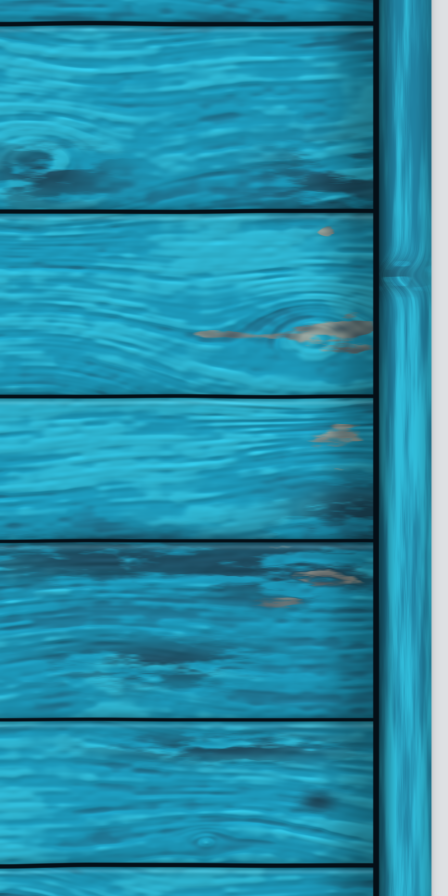
Give the GLSL for this texture, as a Shadertoy shader.

```glsl
// Weathered blue planks beside a rounded upright post and a pale wall strip.
// Stretched value noise, bent into rings around knots, gives an embossed grain;
// soft elliptical patches then expose bare wood or darken the paint.

const vec3 BLUE   = vec3(0.11, 0.59, 0.72);
const vec3 LIGHT  = vec3(0.18, 0.70, 0.81);
const vec3 MID    = vec3(0.12, 0.48, 0.60);
const vec3 DARK   = vec3(0.12, 0.30, 0.38);
const vec3 GAP    = vec3(0.02, 0.06, 0.09);
const vec3 WALL   = vec3(0.87, 0.88, 0.89);
const vec3 BARE_DARK  = vec3(0.34, 0.36, 0.38);
const vec3 BARE_LIGHT = vec3(0.70, 0.67, 0.61);

const float POST_LEFT  = 0.846;
const float POST_RIGHT = 0.963;
const float GAP_LEFT   = 0.833;
const float SEAM_HALF_WIDTH = 0.0045;
const float RELIEF_STEP = 0.005;
const float RELIEF_GAIN = 0.50;

// Plank seams, bottom to top; the canvas is 1 wide and 2 high.
const float SEAMS[6] = float[6](0.068, 0.393, 0.792, 1.115, 1.528, 1.948);
// Knots: centre and radius.
const vec3 KNOTS[3] = vec3[3](vec3(0.08, 1.64, 0.13), vec3(0.70, 1.245, 0.12),
                              vec3(0.46, 0.12, 0.03));
// Patches: centre and radii.
const vec4 WORN[6] = vec4[6](
    vec4(0.70, 1.245, 0.09, 0.055), vec4(0.53, 1.255, 0.12, 0.018),
    vec4(0.76, 1.00, 0.10, 0.09),   vec4(0.70, 0.69, 0.18, 0.09),
    vec4(0.73, 1.48, 0.025, 0.045), vec4(0.80, 1.30, 0.07, 0.12));
const vec4 STAINS[8] = vec4[8](
    vec4(0.22, 0.75, 0.34, 0.055), vec4(0.36, 0.52, 0.25, 0.055),
    vec4(0.10, 1.61, 0.14, 0.07),  vec4(0.52, 0.33, 0.26, 0.035),
    vec4(0.76, 1.60, 0.18, 0.08),  vec4(0.71, 0.21, 0.04, 0.025),
    vec4(0.80, 0.86, 0.15, 0.07),  vec4(0.68, 0.72, 0.24, 0.07));

float hash(vec2 p) {
    vec3 q = fract(p.xyx * 0.1031);
    q += dot(q, q.yzx + 33.33);
    return fract((q.x + q.y) * q.z);
}

float noise(vec2 p) {
    vec2 i = floor(p), f = fract(p);
    f = f * f * (3.0 - 2.0 * f);
    return mix(mix(hash(i), hash(i + vec2(1, 0)), f.x),
               mix(hash(i + vec2(0, 1)), hash(i + vec2(1, 1)), f.x), f.y);
}

float fbm(vec2 p) {
    float sum = 0.0, amp = 0.53;
    for (int i = 0; i < 4; i++) {
        sum += amp * noise(p);
        p = p * 2.03 + 11.7;
        amp *= 0.5;
    }
    return sum;
}

float patchWeight(vec2 p, vec4 blob) {
    vec2 d = (p - blob.xy) / blob.zw;
    return exp(-dot(d, d));
}

// Height of the grain; its lines curl into rings near each knot.
float grain(vec2 p, float plank) {
    float line = p.y + 0.10 * noise(p * vec2(2.5, 3.0) + plank * 9.7);
    for (int i = 0; i < KNOTS.length(); i++) {
        vec2 d = (p - KNOTS[i].xy) * vec2(0.6, 1.0);
        float near = exp(-dot(d, d) / (KNOTS[i].z * KNOTS[i].z));
        line = mix(line, KNOTS[i].y + length(d), near);
    }
    vec2 q = vec2(p.x * 3.0, line * 48.0) + plank * 17.3;
    return 0.45 * noise(q) + 0.33 * noise(q * vec2(3.0, 2.1))
         + 0.22 * noise(p * vec2(35.0, 75.0));
}

vec3 planks(vec2 p, float px) {
    // Nearest seam and the index of the plank
    float plank = 0.0, seam = 9.0, width = 0.0;
    for (int i = 0; i < SEAMS.length(); i++) {
        float d = p.y - SEAMS[i] - 0.004 * (noise(vec2(p.x * 5.0, float(i) * 7.0)) - 0.5);
        plank += step(0.0, d);
        if (abs(d) < abs(seam)) {
            seam = d;
            width = SEAM_HALF_WIDTH * mix(0.7, 1.2, hash(vec2(float(i), 3.0)));
        }
    }

    // Painted grain
    float h = grain(p, plank);
    float relief = h - grain(p + RELIEF_STEP * vec2(-0.6, 1.0), plank);
    float broad = fbm(p * vec2(3.0, 6.0) + plank * 5.1);
    float streak = fbm(p * vec2(9.0, 42.0) + plank * 3.7);
    float tone = 0.55 * h + 0.5 * broad + 0.08 * (hash(vec2(plank, 8.0)) - 0.5);
    vec3 col = mix(MID, BLUE, smoothstep(0.32, 0.48, tone));
    col = mix(col, LIGHT, smoothstep(0.52, 0.68, tone));

    // Stains and bare wood
    float stain = 0.0, worn = 0.0;
    for (int i = 0; i < STAINS.length(); i++) stain += patchWeight(p, STAINS[i]);
    for (int i = 0; i < WORN.length(); i++) worn += patchWeight(p, WORN[i]);
    col = mix(col, DARK, min(stain, 1.0) * smoothstep(0.32, 0.58, streak));
    float bare = smoothstep(0.0, 0.16, 0.58 * min(worn, 1.3) + streak - 1.0);
    col = mix(col, mix(BARE_DARK, BARE_LIGHT, noise(p * vec2(25.0, 60.0))), 0.85 * bare);

    // Relief, shade beside the post, bevels and seams
    col *= 1.0 + RELIEF_GAIN * relief;
    col *= 1.0 - 0.30 * smoothstep(0.68, GAP_LEFT, p.x);
    col *= 1.0 - 0.35 * exp(-abs(seam) / 0.014);
    col += 0.10 * exp(-pow((seam + 0.014) / 0.005, 2.0));
    return mix(GAP, col, smoothstep(width - px, width + px, abs(seam)));
}

vec3 post(vec2 p) {
    float across = clamp((p.x - POST_LEFT) / (POST_RIGHT - POST_LEFT), 0.0, 1.0);
    float knot = patchWeight(p, vec4(0.88, 1.385, 0.07, 0.035));
    float fibre = fbm(vec2(p.x * 55.0 + 2.0 * knot, p.y * 4.0));
    vec3 col = mix(MID, LIGHT, smoothstep(0.2, 0.75, fibre + 0.15 * (1.0 - p.y)));
    col = mix(col, DARK, 0.6 * knot * smoothstep(0.3, 0.6, noise(p * vec2(30.0, 90.0))));
    float roundness = smoothstep(-0.15, 0.38, across) * (1.0 - 0.28 * smoothstep(0.65, 1.0, across));
    return col * mix(0.35, 1.06, roundness);
}

void mainImage(out vec4 fragColor, in vec2 fragCoord) {
    vec2 p = fragCoord / iResolution.xy * vec2(1.0, 2.0);
    float px = 1.0 / iResolution.x;
    vec3 col = planks(p, px);
    col = mix(col, GAP, smoothstep(GAP_LEFT - px, GAP_LEFT + px, p.x));
    col = mix(col, post(p), smoothstep(POST_LEFT - px, POST_LEFT + px, p.x));
    vec3 wall = WALL * (1.0 - 0.12 * exp(-max(p.x - POST_RIGHT, 0.0) / 0.006));
    col = mix(col, wall, smoothstep(POST_RIGHT - px, POST_RIGHT + px, p.x));
    fragColor = vec4(clamp(col, 0.0, 1.0), 1.0);
}
```
